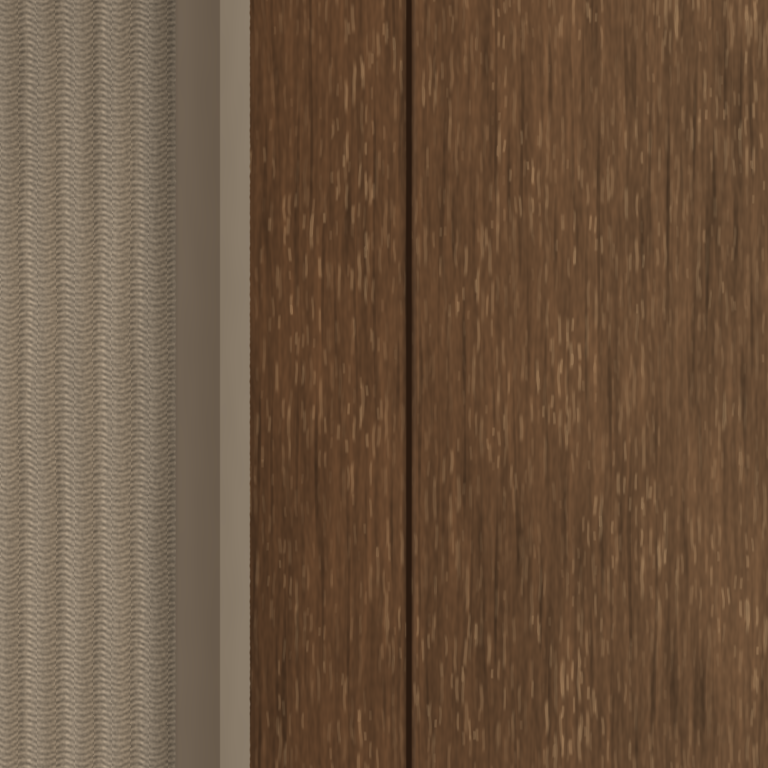
A Shadertoy shader for this texture:

```glsl
// Ribbed woven fabric, a two-tone metal trim and grooved brown wood panels.

float hash(vec2 p) {
    vec3 q = fract(vec3(p.xyx) * 0.1031);
    q += dot(q, q.yzx + 33.33);
    return fract((q.x + q.y) * q.z);
}

vec2 gradient(vec2 cell) {
    float angle = 6.2832 * hash(cell);
    return vec2(cos(angle), sin(angle));
}

// Gradient noise, roughly -0.7 to 0.7
float noise(vec2 p) {
    vec2 i = floor(p), f = fract(p);
    vec2 u = f * f * f * (f * (f * 6.0 - 15.0) + 10.0);
    vec2 e = vec2(1.0, 0.0);
    float low = mix(dot(gradient(i), f), dot(gradient(i + e), f - e), u.x);
    float high = mix(dot(gradient(i + e.yx), f - e.yx), dot(gradient(i + 1.0), f - 1.0), u.x);
    return mix(low, high, u.y);
}

float edge(float x, float at) {
    float blur = max(0.0012, 0.75 / iResolution.x);
    return smoothstep(at - blur, at + blur, x);
}

// Short upright pores, one per jittered cell
float flecks(vec2 p, vec2 size, float seed) {
    p.x += 0.0022 * noise(vec2(p.x * 25.0, p.y * 38.0) + seed);
    float column = floor(p.x / size.x);
    float y = p.y / size.y + 7.0 * hash(vec2(column, seed));
    vec2 cell = vec2(column, floor(y));
    float strength = hash(cell + seed);
    float halfLength = mix(0.15, 0.46, hash(cell + seed + 19.0));
    float across = abs(fract(p.x / size.x) - mix(0.35, 0.65, hash(cell + 41.0)));
    float along = abs(fract(y) - 0.5);
    float body = smoothstep(0.34, 0.08, across) * smoothstep(halfLength, halfLength * 0.5, along);
    return body * smoothstep(0.4, 1.0, strength);
}

vec3 wood(vec2 p) {
    float warp = 0.003 * noise(p * vec2(6.0, 5.0));
    vec2 g = vec2(p.x + warp, p.y);
    vec3 col = mix(vec3(0.355, 0.245, 0.16), vec3(0.40, 0.295, 0.205), smoothstep(0.35, 1.0, p.x));

    // Broad tone, long grain and fine fibres
    float tone = 1.0 + 0.05 * (p.y - 0.5);
    tone += 0.10 * noise(p * vec2(9.0, 3.0) + 4.0);
    tone += 0.15 * noise(g * vec2(65.0, 2.5));
    tone += 0.16 * noise(g * vec2(150.0, 9.0) + 13.0);
    tone += 0.11 * noise(g * vec2(240.0, 60.0) + 31.0);
    tone -= 0.16 * smoothstep(0.15, 0.5, noise(g * vec2(120.0, 5.0) + 57.0));
    col *= tone;

    // Pale pores gather in patches
    float patches = smoothstep(-0.4, 0.4, noise(p * vec2(14.0, 5.0) + 8.0));
    float pores = 0.0;
    for (int k = 0; k < 3; k++) {
        float n = float(k);
        pores += flecks(g + n * 0.0037, vec2(0.0075 + 0.0015 * n, 0.045 + 0.02 * n), 11.0 + 23.0 * n);
    }
    col += vec3(0.125, 0.115, 0.09) * min(pores, 1.3) * mix(0.3, 1.0, patches);

    // Shadow by the trim
    col *= 1.0 - 0.16 * exp(-(p.x - 0.325) * 40.0);

    // Groove with a soft right lip
    float d = abs(p.x - 0.5325);
    col *= 1.0 - 0.18 * smoothstep(0.012, 0.003, d);
    col = mix(col, vec3(0.14, 0.085, 0.05), 0.9 * smoothstep(0.0052, 0.0022, d));
    return col + 0.025 * smoothstep(0.003, 0.0, abs(p.x - 0.540));
}

vec3 fabric(vec2 p) {
    float rib = p.x / 0.0485 + 0.06 * noise(p * vec2(8.0, 12.0));
    float phase = fract(rib + 0.05);

    // Thin threads sag between the ribs
    float sag = 0.0045 * sin(6.2832 * phase) + 0.004 * noise(p * vec2(35.0, 22.0));
    float row = (p.y + sag) / 0.0082 + 0.5 * floor(rib * 2.0);
    float thread = sin(6.2832 * row);
    float fuzz = noise(p * vec2(190.0, 260.0)) + 0.6 * noise(p * vec2(330.0, 300.0) + 9.0);

    vec3 col = mix(vec3(0.51, 0.45, 0.375), vec3(0.555, 0.50, 0.43), 0.5 + 0.5 * cos(6.2832 * phase));
    float light = 1.0 + 0.085 * thread + 0.13 * fuzz;
    light += 0.06 * noise(p * vec2(70.0, 3.0));
    light += 0.09 * smoothstep(0.1, 0.0, abs(phase - 0.85)) * (0.6 + thread);
    light -= 0.10 * smoothstep(0.12, 0.0, abs(phase - 0.62)) * (0.6 - 0.4 * thread);

    // The roll turns away at the right
    light *= 1.0 - 0.17 * smoothstep(0.16, 0.228, p.x);
    light *= 1.0 - 0.07 * smoothstep(0.6, 1.0, p.y);
    return col * light;
}

vec3 trim(vec2 p) {
    vec3 side = mix(vec3(0.435, 0.38, 0.32), vec3(0.405, 0.35, 0.29), smoothstep(0.228, 0.286, p.x));
    vec3 front = mix(vec3(0.515, 0.46, 0.39), vec3(0.535, 0.48, 0.41), smoothstep(0.286, 0.325, p.x));
    vec3 col = mix(side, front, edge(p.x, 0.2865));
    col *= 1.0 - 0.06 * smoothstep(0.006, 0.0, p.x - 0.228);
    return col * (1.0 + 0.015 * noise(p * vec2(60.0, 12.0)));
}

void mainImage(out vec4 fragColor, in vec2 fragCoord) {
    vec2 p = fragCoord / iResolution.xy;
    float ragged = 0.0018 * noise(vec2(3.0, p.y * 150.0));
    vec3 col = mix(fabric(p), trim(p), edge(p.x + ragged, 0.2285));
    col = mix(col, wood(p), edge(p.x + 0.5 * ragged, 0.3255));
    fragColor = vec4(clamp(col, 0.0, 1.0), 1.0);
}
```
